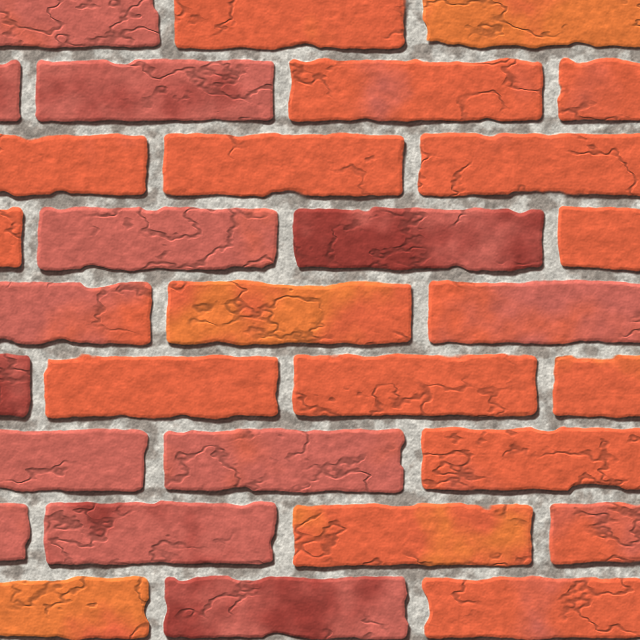
Reproduce this texture procedurally as a Shadertoy shader.

```glsl
// Weathered red brick wall in running bond with pale, gritty mortar.
// Each brick is a rounded box with a noise-warped outline; a height field of
// creases and grain is lit from above, and bricks cast shadows on the mortar.
#define PITCH vec2(0.401, 0.1155)         // brick plus joint, canvas units
#define FIRST_JOINT vec2(0.240, -0.0074)  // joint crossing nearest the origin
#define HALF_JOINT vec2(0.0125, 0.0100)   // half widths: upright, level
#define JOINT_JITTER 0.05                 // sideways shift, share of a brick
#define CORNER 0.009
#define WOBBLE 0.011                      // raggedness of the outlines
#define CHIP 0.007                        // depth of broken edges
#define CREASE 0.0024                     // depth of the folds in the clay
#define GRAIN 0.0007
#define LIGHT_DIR vec2(-0.45, 0.89)
#define LIGHT_GAIN 0.30

const vec3 ORANGE = vec3(0.88, 0.47, 0.24);
const vec3 RED = vec3(0.86, 0.39, 0.26);
const vec3 ROSE = vec3(0.77, 0.40, 0.35);
const vec3 MAROON = vec3(0.58, 0.24, 0.21);
const vec3 PALE_MORTAR = vec3(0.79, 0.77, 0.73);
const vec3 BED_MORTAR = vec3(0.60, 0.56, 0.52);
const vec3 SHADOW = vec3(0.25, 0.17, 0.15);

struct Brick {
    float dist;      // signed distance, negative inside the brick
    vec2 local, id;  // position from the brick centre, grid cell
};

float hash(vec2 p) {
    vec3 q = fract(p.xyx * 0.1031);
    q += dot(q, q.yzx + 33.33);
    return fract((q.x + q.y) * q.z);
}

float noise(vec2 p) {
    vec2 i = floor(p), f = fract(p);
    f = f * f * (3.0 - 2.0 * f);
    return mix(mix(hash(i), hash(i + vec2(1, 0)), f.x),
               mix(hash(i + vec2(0, 1)), hash(i + vec2(1, 1)), f.x), f.y);
}

float fbm(vec2 p) {
    float sum = 0.0, amp = 0.533;
    for (int i = 0; i < 4; i++, amp *= 0.5) {
        sum += amp * noise(p);
        p = mat2(1.6, 1.2, -1.2, 1.6) * p + 17.3;
    }
    return sum;
}

float jointShift(vec2 id) { return JOINT_JITTER * hash(id + 61.0); }

Brick findBrick(vec2 p) {
    Brick b;
    float chip = CHIP * smoothstep(0.66, 0.92, noise(p * 21.0 + 40.0));
    p += WOBBLE * (vec2(fbm(p * 24.0), fbm(p * 24.0 + 71.0)) - 0.5);
    // Alternate rows move by half a brick; every upright joint is shifted.
    vec2 grid = (p - FIRST_JOINT) / PITCH;
    b.id.y = floor(grid.y);
    grid.x += 0.5 * mod(b.id.y, 2.0);
    b.id.x = floor(grid.x);
    if (grid.x < b.id.x + jointShift(b.id)) b.id.x -= 1.0;
    float left = b.id.x + jointShift(b.id);
    float right = b.id.x + 1.0 + jointShift(b.id + vec2(1, 0));
    b.local = (grid - vec2(0.5 * (left + right), b.id.y + 0.5)) * PITCH;
    b.local.y += 0.003 * (hash(b.id + 23.0) - 0.5);
    vec2 halfSize = 0.5 * vec2(right - left, 1.0) * PITCH - HALF_JOINT;
    vec2 q = abs(b.local) - halfSize + CORNER;
    b.dist = length(max(q, 0.0)) + min(max(q.x, q.y), 0.0) - CORNER + chip;
    return b;
}

// Thin folds along a noise contour, present only in some patches.
float creases(vec2 p, vec2 id) {
    vec2 q = p * vec2(15.0, 24.0) + id * 7.7;
    float fold = 1.0 - smoothstep(0.0, 0.055, abs(fbm(q) - 0.5));
    return fold * smoothstep(0.38, 0.62, noise(q * 0.6 + 9.0));
}

float relief(vec2 p) {
    Brick b = findBrick(p);
    float body = 1.0 - smoothstep(-0.006, 0.003, b.dist);
    float clay = 0.0035 + 0.006 * fbm(p * vec2(26.0, 40.0) + b.id * 3.1)
               - CREASE * creases(p, b.id);
    float grit = GRAIN * noise(p * 330.0) + 0.0012 * noise(p * 130.0);
    return body * clay + grit * mix(1.5, 0.7, body);
}

vec3 brickColor(vec2 p, vec2 id) {
    float tone = hash(id + 5.0) + 0.55 * (fbm(p * 8.0 + id * 5.3) - 0.5);
    vec3 color = mix(ORANGE, RED, smoothstep(0.02, 0.16, tone));
    color = mix(color, ROSE, smoothstep(0.46, 0.66, tone));
    color = mix(color, MAROON, smoothstep(0.80, 0.95, tone));
    color *= 0.90 + 0.20 * fbm(p * 95.0);
    return mix(color, SHADOW, 0.30 * creases(p, id));
}

vec3 mortarColor(vec2 p, Brick b) {
    float upright = 1.0 - smoothstep(0.040, 0.049, abs(b.local.y));
    float pale = smoothstep(0.36, 0.62, fbm(p * 38.0) + 0.16 * upright);
    return mix(BED_MORTAR, PALE_MORTAR, pale) * (0.80 + 0.40 * fbm(p * 150.0));
}

void mainImage(out vec4 fragColor, in vec2 fragCoord) {
    vec2 p = fragCoord / iResolution.y;
    float edge = max(1.0 / iResolution.y, 0.0008);
    Brick b = findBrick(p);
    // Shadow of the brick above, longer where the mortar is recessed.
    float reach = mix(0.003, 0.010, noise(p * vec2(14.0, 9.0) + 3.0));
    float blocker = findBrick(p + reach * LIGHT_DIR).dist;
    float shade = 0.88 * (1.0 - smoothstep(-0.002, 0.002, blocker));
    vec3 mortar = mix(mortarColor(p, b), SHADOW, shade);
    vec3 color = mix(brickColor(p, b.id), mortar, smoothstep(-edge, edge, b.dist));
    // Slopes that face the light brighten, the others darken.
    float slope = (relief(p) - relief(p + 0.0018 * LIGHT_DIR)) / 0.0018;
    color *= 1.0 + LIGHT_GAIN * clamp(slope, -1.8, 0.9);
    fragColor = vec4(clamp(color, 0.0, 1.0), 1.0);
}
```
